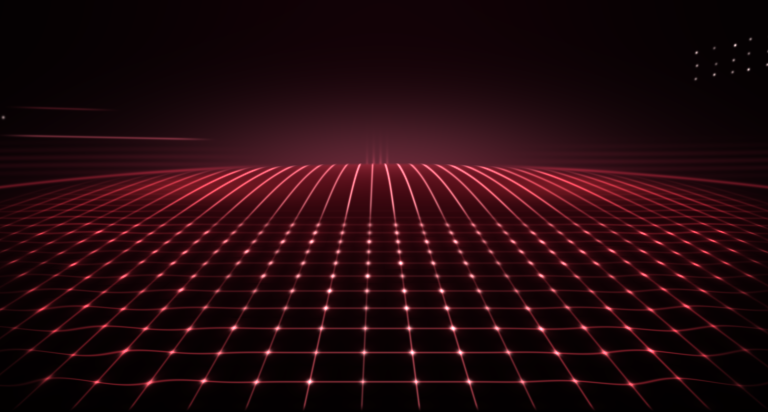
Write a Shadertoy shader that draws this background.

```glsl
// A glowing red grid floor runs to a hazy horizon under a dark sky.

const float HORIZON = 0.602;
const float VANISH_Y = 0.815;
const float SPREAD = 0.174;
const vec3 CRIMSON = vec3(0.62, 0.13, 0.18);
const vec3 ROSE = vec3(0.92, 0.62, 0.66);
const vec3 SPARK = vec3(1.0, 0.88, 0.88);

float hash(vec2 p) {
    return fract(sin(dot(p, vec2(127.1, 311.7))) * 43758.5453);
}

float bell(float x, float width) {
    return exp(-x * x / (width * width));
}

// Thin horizontal streak that follows a curve between two x limits
float streak(vec2 p, float curveY, float x0, float x1, float width) {
    float ends = smoothstep(x0, x0 + 0.12, p.x) * smoothstep(x1, x1 - 0.12, p.x);
    return ends * bell(p.y - curveY, width);
}

// Slanted cluster of small lights inside a window of cells
float distantLights(vec2 p) {
    vec2 q = vec2(p.x - 0.742, p.y - 0.2 * (p.x - 0.76) - 0.788) / vec2(0.042, 0.035);
    vec2 id = floor(q);
    float inside = step(0.0, id.x) * step(0.0, id.y) * step(id.y, 2.0);
    vec2 jitter = 0.3 * (vec2(hash(id), hash(id + 7.0)) - 0.5);
    vec2 offset = (fract(q) - 0.5 - jitter) * vec2(0.042, 0.035);
    return inside * (0.35 + 0.65 * hash(id + 3.0)) * bell(length(offset), 0.0034);
}

vec3 sky(vec2 p) {
    float rise = max(p.y - HORIZON, 0.0);
    vec3 color = vec3(0.012, 0.002, 0.005);
    color += vec3(0.055, 0.004, 0.018) * bell(p.x, 0.6);
    color += vec3(0.22, 0.13, 0.15) * bell(p.x, 0.48) * exp(-rise * rise / 0.022);
    color += vec3(0.11, 0.015, 0.035) * bell(p.x, 0.85) * exp(-rise / 0.09);

    // Faint streaks beside the horizon
    float side = smoothstep(0.25, 0.6, abs(p.x));
    float bands = 0.5 + 0.5 * sin(p.y * 330.0 + 2.0 * sin(p.x * 3.0));
    color += vec3(0.07, 0.015, 0.025) * side * bands * bell(p.y - 0.61, 0.035);
    color += vec3(0.32, 0.13, 0.16) * streak(p, 0.671 - 0.02 * (p.x + 0.9), -0.95, -0.4, 0.003);
    color += vec3(0.18, 0.05, 0.07) * streak(p, 0.74 - 0.03 * (p.x + 0.9), -0.93, -0.63, 0.003);

    // Short light posts and distant lights
    float posts = bell(fract(p.x * 60.0) - 0.5, 0.22) * smoothstep(0.04, 0.015, abs(p.x + 0.015));
    color += vec3(0.22, 0.08, 0.1) * posts * exp(-rise / 0.02);
    color += SPARK * distantLights(p);
    return color + 0.5 * SPARK * bell(length(p - vec2(-0.924, 0.715)), 0.004);
}

vec3 grid(vec2 p) {
    // Perspective: columns flare out just below the horizon
    float d = max(VANISH_Y - p.y, 0.2);
    float flare = exp(-(d - 0.212) / 0.03);
    float spacing = SPREAD * d - 0.0066 * flare;
    float column = (p.x + 0.018 + 0.0447 * d) / spacing;
    float columnId = floor(column + 0.5);
    float slope = columnId * (SPREAD + 0.22 * flare);
    float dx = (column - columnId) * spacing;

    float ripple = 0.12 * sin(p.x * 21.0 + p.y * 30.0) * smoothstep(0.2, 0.8, abs(p.x));
    float row = 7.009 / d - 9.45 + ripple;
    float rowId = floor(row + 0.5);
    float dy = (row - rowId) * d * d / 7.009;

    float center = bell(p.x, 0.42);
    float near = smoothstep(0.4, 0.12, p.y);
    float far = smoothstep(0.44, 0.51, p.y);
    float side = smoothstep(0.3, 0.75, abs(p.x));
    float seed = hash(vec2(columnId, 3.0));
    float nodeSeed = hash(vec2(columnId, rowId));

    // Column lines
    float columnLine = bell(dx / sqrt(1.0 + slope * slope), 0.0027);
    float columnPower = 0.22 + 0.45 * near + 0.6 * far * (1.0 - 0.4 * side);
    vec3 columnColor = mix(CRIMSON, ROSE, center * (0.35 + 0.6 * far));
    vec3 color = columnColor * columnLine * columnPower * (0.65 + 0.5 * seed);

    // Row lines turn into side ripples in the distance
    float rowPower = 0.12 + 0.5 * near + 0.32 * side * bell(p.y - 0.465, 0.05);
    rowPower *= 1.0 - far * (1.0 - 0.6 * side);
    color += mix(CRIMSON, ROSE, 0.25 * center) * bell(dy, 0.0025) * rowPower;

    // Glowing crossings
    float size = mix(0.0048, 0.0065, near);
    float node = length(vec2(dx * 0.85, dy));
    float nodePower = smoothstep(0.48, 0.43, p.y) * (0.4 + 0.6 * nodeSeed);
    vec3 nodeColor = mix(vec3(0.75, 0.2, 0.24), SPARK, bell(p.x, 0.6));
    color += nodePower * nodeColor * bell(node, size);
    return color + nodePower * vec3(0.3, 0.05, 0.08) * exp(-node / 0.011);
}

vec3 ground(vec2 p) {
    float depth = max(HORIZON - p.y, 0.0);
    vec3 color = vec3(0.36, 0.035, 0.085) * exp(-depth / 0.17) * bell(p.x, 1.1);
    color += vec3(0.2, 0.12, 0.13) * exp(-depth / 0.03) * bell(p.x, 0.55);
    color += vec3(0.2, 0.06, 0.065) * bell(abs(p.x) - 0.46, 0.25) * bell(p.y - 0.545, 0.035);
    float fade = smoothstep(1.02, 0.72, abs(p.x) + 0.12 * smoothstep(0.35, 0.0, p.y));
    return color + grid(p) * mix(0.2, 1.0, fade) * smoothstep(0.0, 0.02, p.y);
}

void mainImage(out vec4 fragColor, in vec2 fragCoord) {
    vec2 p = (fragCoord - vec2(0.5 * iResolution.x, 0.0)) / iResolution.y;
    float edge = HORIZON - 0.115 * p.x * p.x;
    float rim = HORIZON - 0.065 * p.x * p.x;
    float softness = 0.004 + 0.025 * smoothstep(0.2, 0.9, abs(p.x));
    vec3 color = mix(sky(p), ground(p), smoothstep(softness, -softness, p.y - edge));

    // Curved rim light on both sides of the floor
    float rimSide = smoothstep(0.2, 0.5, abs(p.x));
    color += vec3(0.3, 0.06, 0.09) * rimSide * bell(p.y - rim, 0.004);
    fragColor = vec4(min(color, 1.0), 1.0);
}
```
